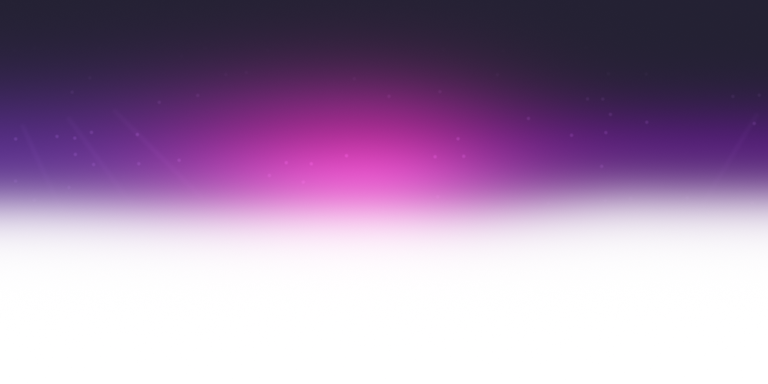
A Shadertoy shader for this background:

```glsl
// A magenta glow on a dark violet horizon that dissolves into white below.
// Gaussian falloffs tint the night sky, a logistic ramp makes the white haze,
// and hashed specks and thin streaks add faint detail.

float gauss(float d, float width) {
    return exp(-0.5 * d * d / (width * width));
}

// Hash without sine: cell coordinates to three values in 0..1.
vec3 hash32(vec2 p) {
    vec3 q = fract(vec3(p.xyx) * vec3(0.1031, 0.1030, 0.0973));
    q += dot(q, q.yxz + 33.33);
    return fract((q.xxy + q.yzz) * q.zyx);
}

float segmentDistance(vec2 p, vec2 a, vec2 b) {
    vec2 ab = b - a;
    return length(p - a - ab * clamp(dot(p - a, ab) / dot(ab, ab), 0.0, 1.0));
}

// Sparse soft dots, one candidate in each grid cell.
float specks(vec2 p) {
    vec2 grid = p * 18.0;
    vec3 rnd = hash32(floor(grid));
    float d = length(fract(grid) - 0.2 - 0.6 * rnd.xy);
    return step(0.82, rnd.z) * smoothstep(0.13, 0.02, d);
}

// Thin slanted rays near the left and right borders.
float streaks(vec2 p, float aspect) {
    float sum = 0.0;
    for (int i = 0; i < 4; i++) {
        float k = float(i);
        vec2 top = vec2(0.06 + 0.12 * k, 0.67 + 0.02 * k);
        vec2 foot = top + vec2(0.10 + 0.06 * k, -0.22);
        if (i == 3) {
            top = vec2(0.985 * aspect, 0.70);
            foot = vec2(0.91 * aspect, 0.45);
        }
        sum += smoothstep(0.012, 0.0, segmentDistance(p, top, foot));
    }
    return sum;
}

void mainImage(out vec4 fragColor, in vec2 fragCoord) {
    vec2 uv = fragCoord / iResolution.xy;
    float aspect = iResolution.x / iResolution.y;
    vec2 p = vec2(uv.x * aspect, uv.y);

    // Night sky with a violet band, taller and bluer on the left.
    float side = smoothstep(0.1, 0.8, uv.x);
    vec3 color = vec3(0.14, 0.13, 0.20);
    vec3 violet = mix(vec3(0.33, 0.17, 0.53), vec3(0.31, 0.10, 0.45), side);
    float rise = max(uv.y - mix(0.57, 0.60, side), 0.0);
    color = mix(color, violet, gauss(rise, mix(0.145, 0.095, side)));

    // Magenta dome, full strength below its centre line.
    float spread = uv.x < 0.47 ? 0.175 : 0.145;
    float glow = gauss(uv.x - 0.47, spread) * gauss(max(uv.y - 0.535, 0.0), 0.164);
    vec3 magenta = mix(vec3(0.88, 0.27, 0.77), vec3(0.77, 0.18, 0.60),
                       smoothstep(0.52, 0.70, uv.y));
    color = mix(color, magenta, glow);

    // Faint details inside the violet band.
    float band = gauss(uv.y - 0.64, 0.10);
    color += vec3(0.8, 0.6, 0.9) * band * (0.10 * specks(p) + 0.022 * streaks(p, aspect));

    // White haze, starting a little higher toward both borders.
    float center = 0.456 + 0.018 * smoothstep(0.35, 0.0, uv.x)
                         + 0.036 * smoothstep(0.55, 0.85, uv.x);
    float haze = 1.0 / (1.0 + exp((uv.y - center) / 0.041));
    color = mix(color, vec3(1.0), haze);

    // Tiny dither hides banding.
    color += (hash32(fragCoord).x - 0.5) / 255.0;
    fragColor = vec4(clamp(color, 0.0, 1.0), 1.0);
}
```
